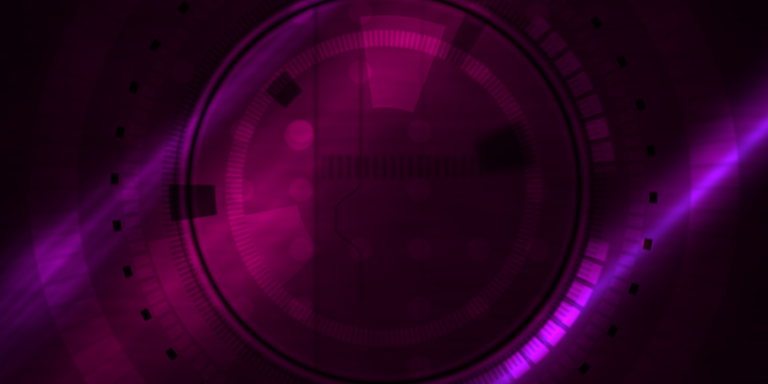
Write a Shadertoy shader that draws this background.

```glsl
float hash(vec2 p) {
    return fract(sin(dot(p, vec2(127.1, 311.7))) * 43758.5);
}

vec2 gradient(vec2 cell) {
    float a = 6.2832 * hash(cell);
    return vec2(cos(a), sin(a));
}

float gradientNoise(vec2 p) {
    vec2 i = floor(p), f = fract(p), u = f * f * (3.0 - 2.0 * f);
    vec2 e = vec2(0, 1);
    return mix(mix(dot(gradient(i), f), dot(gradient(i + e.yx), f - e.yx), u.x),
               mix(dot(gradient(i + e), f - e), dot(gradient(i + 1.0), f - 1.0), u.x), u.y);
}

float band(float x, float lo, float hi, float soft) {
    return smoothstep(lo - soft, lo + soft, x) * (1.0 - smoothstep(hi - soft, hi + soft, x));
}

float bell(float x, float width) {
    return exp(-x * x / (width * width));
}

// x runs along the line from a to b, y is the signed distance to it
vec2 lineSpace(vec2 p, vec2 a, vec2 b) {
    vec2 d = normalize(b - a);
    return vec2(dot(p - a, d), dot(p - a, vec2(-d.y, d.x)));
}

// Annular sector; angles in degrees from 0 to 360
float sector(vec2 polar, float r0, float r1, float a0, float a1, float soft) {
    return band(polar.x, r0, r1, soft) * band(polar.y, a0, a1, soft * 57.3 / max(polar.x, 0.1));
}

// Repeated radial marks, filling the given share of each step
float marks(float angle, float stepSize, float fill, float soft) {
    float f = abs(fract(angle / stepSize) - 0.5);
    return 1.0 - smoothstep(fill * 0.5 - soft, fill * 0.5 + soft, f);
}

void mainImage(out vec4 fragColor, in vec2 fragCoord) {
    vec2 p = fragCoord / iResolution.y;
    p.x += 1.0 - 0.5 * iResolution.x / iResolution.y;
    float aa = 1.0 / iResolution.y;
    vec2 d = p - vec2(1.0, 0.51);
    float r = length(d);
    float angle = mod(degrees(atan(d.y, d.x)), 360.0);
    vec2 polar = vec2(r, angle);
    float inside = 1.0 - smoothstep(0.505, 0.512, r);

    vec3 magenta = vec3(0.56, 0.0, 0.35);
    vec3 violet = vec3(0.46, 0.01, 0.56);

    // Dim base and diagonal magenta light
    vec3 col = vec3(0.095, 0.0, 0.063) * (1.0 - 0.5 * smoothstep(0.65, 1.1, r));
    col += vec3(0.025, 0.0, 0.018) * inside;
    vec2 shaft = lineSpace(p, vec2(0.26, 0.04), vec2(1.12, 0.95));
    float streak = 0.9 + 0.35 * gradientNoise(vec2(shaft.x * 2.0, shaft.y * 24.0));
    float shaftLight = bell(shaft.y, 0.13) * (0.24 + 0.22 * bell(shaft.x - 0.45, 0.35));
    col += magenta * shaftLight * streak;
    col += magenta * 0.22 * bell(length(p - vec2(0.62, 0.37)), 0.22);
    col += magenta * inside * (0.16 * bell(length(p - vec2(1.08, 0.84)), 0.28)
         + 0.12 * bell(length(p - vec2(0.82, 0.5)), 0.3));

    // Violet beams
    vec2 left = lineSpace(p, vec2(0.05, 0.21), vec2(0.83, 0.99));
    float leftWidth = mix(0.095, 0.035, smoothstep(0.1, 0.7, left.x));
    float leftStreak = 0.85 + 0.5 * gradientNoise(vec2(left.x * 3.0, left.y * 40.0));
    float leftLight = bell(left.y, leftWidth) * (0.40 + 0.3 * bell(left.x - 0.1, 0.12)
                    + 0.2 * bell(left.x - 0.65, 0.2));
    col += violet * leftLight * leftStreak;
    vec2 right = lineSpace(p, vec2(1.41, 0.105), vec2(2.0, 0.675));
    float ends = 0.7 + 0.25 * bell(right.x, 0.18) + 0.25 * smoothstep(0.45, 0.7, right.x);
    float outside = smoothstep(0.51, 0.56, r);
    col += violet * bell(right.y - 0.015, 0.075) * 0.75 * ends * outside;
    col += vec3(0.16, 0.05, 0.42) * bell(right.y, 0.02) * ends * outside;

    // Translucent sectors
    col += magenta * 0.20 * sector(polar, 0.21, 0.45, 69.0, 98.0, 0.003);
    col *= 1.0 + 0.25 * sector(polar, 0.23, 0.37, 191.0, 224.0, 0.003);
    col *= 1.0 + 0.22 * sector(polar, 0.52, 0.63, 193.0, 229.0, 0.004);
    col *= 1.0 - 0.60 * sector(polar, 0.33, 0.40, 130.0, 141.0, 0.005);
    col *= 1.0 - 0.68 * sector(polar, 0.44, 0.56, 179.0, 189.0, 0.004);
    col *= 1.0 - 0.60 * sector(polar, 0.26, 0.40, 8.0, 27.0, 0.02);
    col *= 1.0 - 0.40 * sector(polar, 0.37, 0.52, 58.0, 65.0, 0.005);

    // Concentric tick rings
    float upper = 0.15 + 0.6 * bell(angle - 85.0, 50.0);
    float fine = marks(angle, 2.0, 0.5, 0.25);
    float dial = band(r, 0.37, 0.412, 0.005);
    col += (col * 0.35 + magenta * 0.18 * upper) * dial * (0.4 + 0.6 * fine);
    col *= 1.0 - 0.25 * band(r, 0.535, 0.58, 0.004) * marks(angle, 1.5, 0.5, 0.25);
    col *= 1.0 + 0.18 * band(r, 0.64, 0.68, 0.004) * marks(angle, 3.0, 0.7, 0.1);
    col *= 1.0 + 0.30 * band(r, 0.80, 0.925, 0.006) * (0.6 + 0.4 * marks(angle, 4.0, 0.8, 0.08));

    // Blocks along the right rim
    float rightSide = max(band(angle, 5.0, 48.0, 2.0), band(angle, 303.0, 346.0, 2.0));
    float blocks = band(r, 0.55, 0.605, 0.006) * marks(angle, 6.2, 0.78, 0.06) * rightSide;
    col += blocks * (col * 0.3 + vec3(0.055, 0.0, 0.05));
    col += blocks * violet * 0.35 * bell(angle - 325.0, 16.0);

    // Main rim: black groove between faint highlights
    float rimLight = 0.12 + 0.22 * bell(angle - 140.0, 55.0) + 0.18 * bell(angle - 310.0, 35.0);
    col += mix(magenta, violet, 0.4) * rimLight * (bell(r - 0.526, 0.008) + 0.4 * bell(r - 0.493, 0.006));
    col *= 1.0 - 0.82 * bell(r - 0.509, 0.006);
    col *= 1.0 - 0.3 * bell(r - 0.545, 0.005);

    // Black dashes on the outer orbit
    float dash = band(r, 0.692, 0.712, 0.003) * marks(angle + 7.0, 10.0, 0.23, 0.04);
    col *= 1.0 - 0.9 * dash * smoothstep(0.38, 0.46, abs(d.x));
    col += vec3(0.18, 0.0, 0.0) * bell(length(p - vec2(1.68, 0.365)), 0.012);

    // Scattered discs on a grid
    vec2 grid = (p - vec2(0.938, 0.505)) / 0.154;
    vec2 cell = floor(grid + 0.5);
    float disc = length(grid - cell) * 0.154;
    float shown = step(0.5, hash(cell + 3.0)) * (1.0 - smoothstep(0.6, 0.8, r));
    col += (col * 0.16 + magenta * 0.025) * shown * (1.0 - smoothstep(0.03 - 2.0 * aa, 0.03 + 2.0 * aa, disc));
    col += magenta * 0.20 * (1.0 - smoothstep(0.033, 0.044, length(p - vec2(0.78, 0.648))));

    // Circuit lines and comb within the dial
    float bend = 0.94 - 0.065 * band(p.y, 0.37, 0.49, 0.035);
    float trace = bell(p.x - bend, 0.005) * band(p.y, 0.2, 0.85, 0.02);
    float seam = bell(p.x - 0.823, 0.007) + 0.4 * bell(p.x - 1.1, 0.006);
    col *= 1.0 - inside * (0.25 * trace + 0.25 * seam);
    col *= 1.0 - 0.15 * inside * smoothstep(0.815, 0.835, p.x) * (1.0 - smoothstep(0.6, 0.75, p.y));
    float comb = band(p.x, 0.84, 1.26, 0.01) * band(p.y, 0.535, 0.595, 0.008);
    col *= 1.0 - comb * (0.10 + 0.2 * marks(p.x, 0.023, 0.5, 0.2));

    // Soft grime
    col *= 1.0 + 0.22 * gradientNoise(p * 7.0) + 0.12 * gradientNoise(p * vec2(9.0, 45.0));
    fragColor = vec4(clamp(col, 0.0, 1.0), 1.0);
}
```
